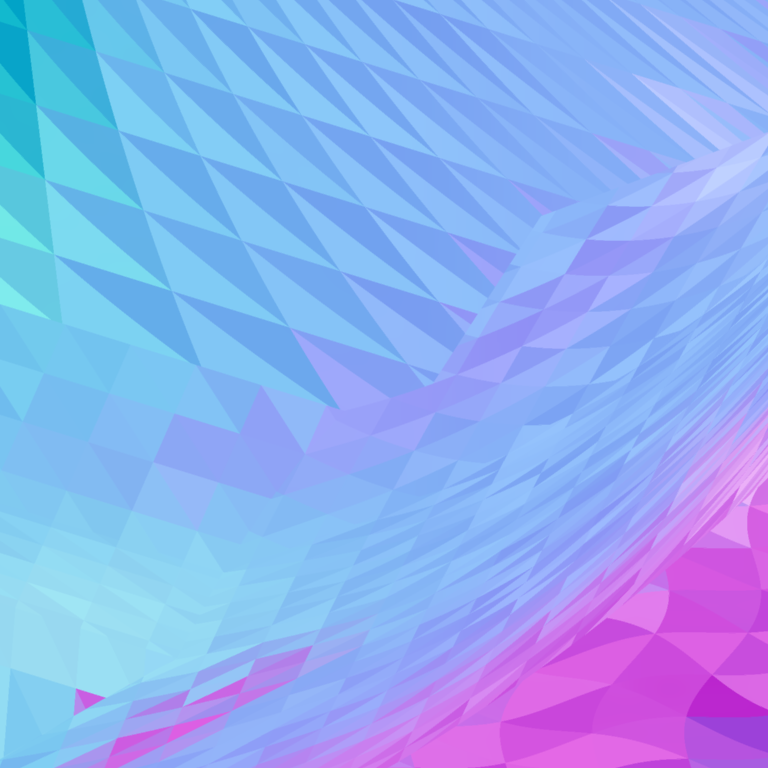
Reproduce this background procedurally as a three.js fragment shader.

```glsl
varying vec2 vUv;

const vec3 CYAN = vec3(0.45, 0.77, 0.94);
const vec3 SKY = vec3(0.53, 0.70, 0.97);
const vec3 TEAL = vec3(0.05, 0.70, 0.80);
const vec3 MINT = vec3(0.47, 0.90, 0.91);
const vec3 AQUA = vec3(0.62, 0.88, 0.95);
const vec3 LAVENDER = vec3(0.62, 0.62, 0.98);
const vec3 PALE_BLUE = vec3(0.72, 0.78, 1.00);
const vec3 LILAC = vec3(0.59, 0.63, 0.98);
const vec3 ORCHID = vec3(0.80, 0.51, 0.94);
const vec3 MAGENTA = vec3(0.84, 0.34, 0.88);
const vec3 PALE_PINK = vec3(0.89, 0.65, 0.96);
const vec3 VIOLET = vec3(0.62, 0.32, 0.87);
const vec3 DEEP_PINK = vec3(0.72, 0.12, 0.80);

const vec3 TONE_TINT = vec3(1.0, 1.3, 0.4); // channel response to facet shading
const float LIT_TONE = 0.030;
const float SHADED_TONE = -0.055;
const float COLOR_JITTER = 0.035;
const float EDGE_SOFTNESS = 0.0007;

const int SLOPE = 0;  // large leaning facets
const int FLOW = 1;   // bands and streaks
const int BASIN = 2;  // broad lower facets

float hash(vec2 p) {
  return fract(sin(dot(p, vec2(127.1, 311.7))) * 43758.5453);
}

float blob(vec2 p, vec2 center, vec2 radius) {
  vec2 d = (p - center) / radius;
  return exp(-dot(d, d));
}

// Height of the magenta shoreline
float shore(float x) {
  float t = x - 0.33;
  return 0.45 * t + 0.37 * t * t;
}

// Smooth colour underneath the facets
vec3 colorField(vec2 p) {
  vec3 c = mix(CYAN, SKY, smoothstep(0.05, 0.7, p.x));
  float leftEdge = (1.0 - smoothstep(0.0, 0.2, p.x)) * smoothstep(0.48, 0.7, p.y);
  c = mix(c, mix(MINT, TEAL, smoothstep(0.65, 1.0, p.y)), leftEdge);

  float bend = max(p.x - 0.25, 0.0);
  float ridge = (p.y - 0.40 - 0.85 * bend * bend) / 0.065;
  c = mix(c, LAVENDER, exp(-ridge * ridge) * smoothstep(-0.15, 0.45, p.x) * 0.9);
  c = mix(c, AQUA, blob(p, vec2(0.06, 0.19), vec2(0.32, 0.13)));
  c = mix(c, PALE_BLUE, blob(p, vec2(0.94, 0.82), vec2(0.07, 0.13)));

  float depth = shore(p.x) - p.y;
  c = mix(c, LILAC, 0.9 * smoothstep(-0.13, 0.0, depth));
  c = mix(c, ORCHID, smoothstep(-0.02, 0.06, depth));
  c = mix(c, MAGENTA, smoothstep(0.03, 0.14, depth));
  c = mix(c, PALE_PINK, blob(p, vec2(0.98, 0.39), vec2(0.08, 0.06)));
  c = mix(c, VIOLET, blob(p, vec2(1.0, 0.0), vec2(0.10, 0.09)));
  c = mix(c, VIOLET, 0.6 * blob(p, vec2(0.99, 0.23), vec2(0.04, 0.05)));
  c = mix(c, DEEP_PINK, blob(p, vec2(0.92, 0.085), vec2(0.06, 0.025)));

  float streak = p.y - 0.47 * (p.x - 0.1);
  float span = smoothstep(0.05, 0.16, p.x) * (1.0 - smoothstep(0.25, 0.52, p.x));
  c = mix(c, LILAC, 0.6 * span * exp(-pow(streak / 0.05, 2.0)));
  return mix(c, MAGENTA, span * exp(-pow(streak / 0.02, 2.0)));
}

// Distance past the fold, creased where the two band directions meet
float foldDepth(vec2 p) {
  float down = 1.0 - p.y;
  float x = p.x - 0.45;
  float bend = max(x, 0.0);
  float left = (down - 0.31 * p.x - 0.396) / 1.296;
  left -= 0.8 * max(left - 0.3, 0.0);
  float right = (down - 0.5345 + 0.25 * x + 0.5 * bend * bend) / (0.761 - 0.6 * x);
  return max(left, right);
}

int zoneAt(vec2 p) {
  float down = 1.0 - p.y;
  float rim = max(0.505 - 1.55 * (p.x - 0.56), 0.283 - 0.37 * (p.x - 0.7));
  if (foldDepth(p) < 0.0 && down < rim) return SLOPE;
  if (p.x > 0.45 && p.y < shore(p.x) - 0.09) return BASIN;
  return FLOW;
}

// Grid coordinates of each zone, rows counted downward
vec2 meshCoord(vec2 p, int zone) {
  float down = 1.0 - p.y;
  if (zone == SLOPE) {
    float row = (down - 0.31 * p.x - 0.122) / 0.0938;
    return vec2((p.x - 0.047 - 0.0117 * row) / (0.107 * exp(0.18 * row)), row);
  }
  if (zone == BASIN) {
    vec2 wobble = 0.22 * sin(p.yx * vec2(23.0, 17.0));
    return vec2(p.x + 0.3 * down, down + 0.18 * p.x) / vec2(0.12, 0.055) + wobble;
  }
  float d = foldDepth(p);
  return vec2((p.x + 0.5 * d) / 0.085, 18.0 * d + 30.0 * max(d - 0.2, 0.0));
}

vec3 facetColor(vec2 p) {
  int zone = zoneAt(p);
  vec2 q = meshCoord(p, zone);
  vec2 cell = floor(q);
  vec2 f = q - cell;
  float lit = step(f.x, f.y);
  vec2 toCenter = mix(vec2(2.0, 1.0), vec2(1.0, 2.0), lit) / 3.0 - f;

  // Carry the offset to the facet centre back onto the canvas
  float e = 0.001;
  vec2 dx = (meshCoord(p + vec2(e, 0.0), zone) - q) / e;
  vec2 dy = (meshCoord(p + vec2(0.0, e), zone) - q) / e;
  float det = dx.x * dy.y - dy.x * dx.y;
  det = abs(det) < 1.0 ? -1.0 : det;
  vec2 shift = vec2(dy.y * toCenter.x - dy.x * toCenter.y,
                    dx.x * toCenter.y - dx.y * toCenter.x) / det;
  vec2 center = p + clamp(shift, -0.12, 0.12);

  float h = hash(cell + vec2(0.37 * lit, 19.0 * float(zone))) - 0.5;
  float tone = 0.12 * h;
  if (zone == SLOPE) {
    float contrast = 1.0 - 0.65 * smoothstep(0.5, 0.8, p.x);
    tone = mix(SHADED_TONE, LIT_TONE, lit) * contrast + 0.03 * h;
  } else if (zone == FLOW) {
    tone = mix(0.05, 0.10, smoothstep(0.5, 0.7, p.x)) * h;
  }
  return colorField(center + vec2(0.0, COLOR_JITTER * h)) + tone * TONE_TINT;
}

void main() {
  // Average nearby samples to smooth facet edges
  vec3 sum = vec3(0.0);
  for (int i = 0; i < 9; i++) {
    vec2 tap = vec2(mod(float(i), 3.0), floor(float(i) / 3.0)) - 1.0;
    sum += facetColor(vUv + tap * EDGE_SOFTNESS);
  }
  gl_FragColor = vec4(clamp(sum / 9.0, 0.0, 1.0), 1.0);
}
```
